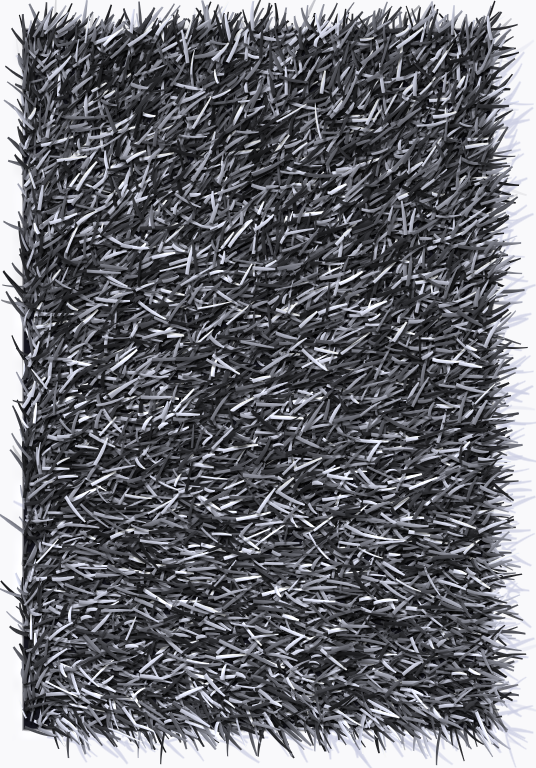
A WebGL 2 fragment shader for this texture:

```glsl
#version 300 es
precision highp float;
// A shaggy mat of dark blue-grey plastic blades on a white ground.
// Jittered grid layers of tapered strokes are stacked from deep to near; they
// follow a direction field, shade the layers below and overhang the mat's edge.

uniform vec2 u_resolution;
out vec4 fragColor;

// Lengths are in canvas heights
const vec2 MAT_LOW = vec2(0.030, 0.050);
const vec2 MAT_HIGH = vec2(0.640, 0.962);
const float CELL = 0.025;
const int LAYERS = 16;
const int GROUND_LAYERS = 4;
const vec2 HALF_LENGTH = vec2(0.007, 0.0245);
const vec2 HALF_WIDTH = vec2(0.0012, 0.0026);
const vec2 LEAN = vec2(-0.35, 0.98);          // blade angle at bottom and top
const float SPREAD = 1.25;
const vec2 SHADE_OFFSET = vec2(-0.0012, 0.0030);
const float SHADE_STRENGTH = 0.42;
const vec2 GROUND_OFFSET = vec2(0.022, -0.016);
const float GLINT_SHARE = 0.06;
const vec3 GROUND = vec3(0.975, 0.975, 0.985);
const vec3 GROUND_SHADOW = vec3(0.80, 0.81, 0.89);
const vec3 BACKING = vec3(0.08, 0.08, 0.115);
const vec3 BLADE_TINT = vec3(0.975, 0.99, 1.07);

vec4 hash4(vec2 q) {
    float s = dot(q, vec2(127.1, 311.7));
    return fract(sin(s + vec4(0.0, 1.7, 3.1, 4.6)) * 43758.5453);
}

float valueNoise(vec2 q) {
    vec2 i = floor(q), f = fract(q);
    f = f * f * (3.0 - 2.0 * f);
    float low = mix(hash4(i).x, hash4(i + vec2(1, 0)).x, f.x);
    float high = mix(hash4(i + vec2(0, 1)).x, hash4(i + vec2(1, 1)).x, f.x);
    return mix(low, high, f.y);
}

float matMask(vec2 p, float soft) {
    vec2 d = min(p - MAT_LOW, MAT_HIGH - p);
    return clamp(min(d.x, d.y) / soft + 0.5, 0.0, 1.0);
}

// Swings from slightly downward at the bottom to steep at the top
float leanAngle(vec2 p) {
    float a = mix(LEAN.x, LEAN.y, p.y);
    a -= 0.35 * (1.0 - smoothstep(0.04, 0.13, p.y));
    return mix(a, 1.7, 0.65 * (1.0 - smoothstep(0.03, 0.09, p.x)));
}

// Stroke coverage at an offset from a blade's centre
float stroke(vec2 d, vec2 dir, vec2 halfSize, float bend, float px) {
    float along = dot(d, dir);
    float t = along / halfSize.x;
    float across = dot(d, vec2(-dir.y, dir.x)) + bend * (t * t - 0.3);
    float width = halfSize.y * (1.0 - 0.45 * smoothstep(0.0, 1.0, t));
    float side = clamp((width - abs(across)) / px + 0.5, 0.0, 1.0);
    return side * clamp((halfSize.x - abs(along)) / px + 0.5, 0.0, 1.0);
}

// Paints one layer of blades over a colour; shadow layers only tint the ground
vec3 paintLayer(vec3 color, vec2 p, float layer, float depth, bool isShadow, float px) {
    vec2 home = floor(p / CELL);
    float inside = matMask(p, 0.008);
    for (int j = -1; j <= 1; j++)
    for (int i = -1; i <= 1; i++) {
        vec2 cell = home + vec2(i, j);
        vec2 seed = cell + layer * vec2(17.37, 43.71);
        vec4 a = hash4(seed), b = hash4(seed + 71.13);
        vec2 center = (cell + a.xy) * CELL;

        float angle = leanAngle(center) + (a.z + a.w - 1.0) * SPREAD;
        angle += 0.85 * step(0.84, b.w);
        vec2 dir = vec2(cos(angle), sin(angle));
        vec2 halfSize = vec2(mix(HALF_LENGTH.x, HALF_LENGTH.y, b.x),
                             mix(HALF_WIDTH.x, HALF_WIDTH.y, b.y));
        float rooted = matMask(center - dir * halfSize.x, 0.001);
        if (rooted <= 0.0) continue;

        vec2 d = p - center;
        float bend = (a.z - 0.5) * 0.004;
        float cover = rooted * stroke(d, dir, halfSize, bend, px);
        if (isShadow) {
            color = mix(color, GROUND_SHADOW, 0.75 * cover);
            continue;
        }
        float shade = stroke(d + SHADE_OFFSET, dir, halfSize * 1.1, bend, 2.0 * px);
        color *= 1.0 - SHADE_STRENGTH * shade * rooted * inside;

        // Tone, glossy face and brighter tip
        float tone = (0.13 + 0.86 * pow(b.z, 1.45)) * mix(0.6, 1.0, depth);
        tone = mix(tone, 0.93, step(1.0 - GLINT_SHARE, fract(b.w * 13.7)));
        float face = dot(d, vec2(-dir.y, dir.x)) / halfSize.y;
        tone *= 1.0 + 0.12 * clamp(face, -1.0, 1.0) + 0.10 * dot(d, dir) / halfSize.x;
        color = mix(color, min(tone * BLADE_TINT, vec3(0.97)), cover);
    }
    return color;
}

void main() {
    vec2 p = gl_FragCoord.xy / u_resolution.y;
    float px = 1.0 / u_resolution.y;

    // Ground with pale shadows, then the dark backing
    vec3 color = GROUND;
    for (int k = 0; k < GROUND_LAYERS; k++)
        color = paintLayer(color, p - GROUND_OFFSET, float(k) + 40.0, 0.0, true, px * 1.5);
    color = mix(color, BACKING, matMask(p, 0.004));

    // Blades from deep to near, with soft clumps of light and dark
    for (int k = 0; k < LAYERS; k++)
        color = paintLayer(color, p, float(k), float(k) / float(LAYERS - 1), false, px);
    float clump = valueNoise(p * 22.0) * 0.6 + valueNoise(p * 55.0 + 9.0) * 0.4;
    float gain = mix(0.84, 1.16, clump) * mix(1.06, 0.95, p.y);
    color *= mix(1.0, gain, matMask(p, 0.03));
    fragColor = vec4(clamp(color, 0.0, 1.0), 1.0);
}
```
